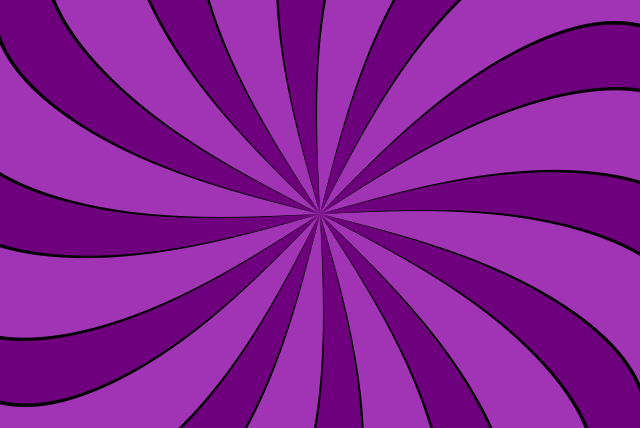
This background is drawn by a Shadertoy shader. Its source:

```glsl
const vec3 LIGHT_PURPLE = vec3(0.63, 0.20, 0.71);
const vec3 DARK_PURPLE  = vec3(0.43, 0.00, 0.49);
const vec3 OUTLINE      = vec3(0.01, 0.00, 0.01);
const vec3 HUB_PURPLE   = vec3(0.55, 0.11, 0.62);

const float RAY_COUNT      = 12.0;
const float RAY_HALF_ANGLE = 0.1108;  // radians
const float START_ANGLE    = 0.1623;  // direction of the first ray at the hub
const float BEND           = 0.2967;  // gentle curl, grows with r^2
const float RIM_BEND       = 0.2270;  // strong curl near the rim, r^12
const float MAX_RADIUS_SQ  = 0.95;    // curl stops growing beyond this
const float LINE_BASE      = 0.0003;  // outline half width at the hub
const float LINE_GROWTH    = 0.0047;  // outline half width added per radius
const float HUB_RADIUS     = 0.018;

const float TAU = 6.2831853;

// Share of a pixel lying below an edge at signed distance d
float coverage(float d, float pixel) {
    return clamp(0.5 - d / pixel, 0.0, 1.0);
}

// Signed distance to the nearest curved ray, negative inside
float rayDistance(vec2 p, float radius) {
    float u = min(radius * radius, MAX_RADIUS_SQ);
    float rim = RIM_BEND * pow(u, 6.0);
    float curl = BEND * u + rim;
    float slope = 2.0 * BEND * u + 12.0 * rim;

    float sector = TAU / RAY_COUNT;
    float angle = atan(p.y, p.x) - START_ANGLE + curl;
    float offset = abs(mod(angle + 0.5 * sector, sector) - 0.5 * sector);

    // Turn arc length into distance across the slanted edge
    return (offset - RAY_HALF_ANGLE) * radius * inversesqrt(1.0 + slope * slope);
}

void mainImage(out vec4 fragColor, in vec2 fragCoord) {
    vec2 p = (fragCoord - 0.5 * iResolution.xy) / iResolution.y;
    float pixel = 1.0 / iResolution.y;
    float radius = max(length(p), 1e-5);
    float d = rayDistance(p, radius);

    // Rays
    vec3 color = mix(LIGHT_PURPLE, DARK_PURPLE, coverage(d, pixel));

    // Outlines that thicken outwards
    float halfWidth = LINE_BASE + LINE_GROWTH * radius;
    float line = coverage(d - halfWidth, pixel) - coverage(d + halfWidth, pixel);
    color = mix(color, OUTLINE, line);

    // Soft hub where the rays merge
    float hub = exp(-radius * radius / (HUB_RADIUS * HUB_RADIUS));
    color = mix(color, HUB_PURPLE, 0.8 * hub);

    fragColor = vec4(color, 1.0);
}
```
